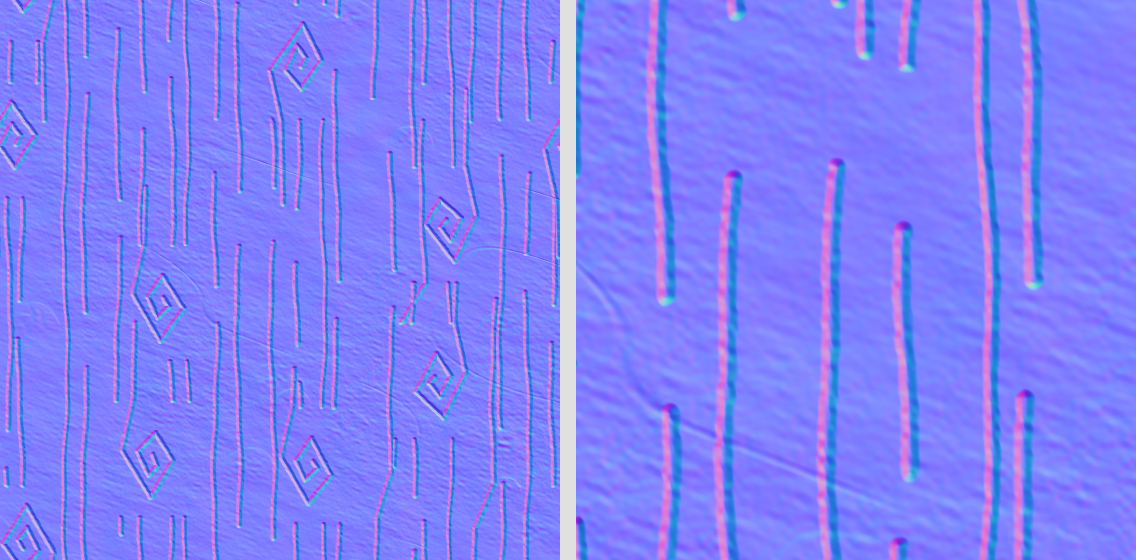
Left, the full canvas; right, a detail of the centre.
This texture map is drawn by a WebGL 2 fragment shader. Its source:

```glsl
#version 300 es
precision highp float;
// Normal map of a worn plaster wall carved with long grooves and angular spirals.

uniform vec2 u_resolution;
out vec4 fragColor;

const int COLUMNS = 22;
const int SPIRALS = 8;
const int SPIRAL_SIDES = 7;
const int SCUFFS = 18;
const float GROOVE_RADIUS = 0.006;
const float THIN_RADIUS = 0.005;
const float GROOVE_DEPTH = 0.0042;
const float EDGE_ROUGHNESS = 0.28;
const vec2 SPIRAL_SIZE = vec2(0.052, 0.078);
const vec2 SPIRAL_CLEARANCE = vec2(0.066, 0.105);
const float BEND_LENGTH = 0.08;
const float GRAIN_HEIGHT = 0.0008;
const float SCUFF_HEIGHT = 0.0022;
const float CRACK_DEPTH = 0.0006;
const float SAMPLE_STEP = 0.0009;
const float TAU = 6.28319;

float hash(vec2 p) {
    return fract(sin(dot(p, vec2(127.1, 311.7))) * 43758.5453);
}

float noise(vec2 p) {
    vec2 i = floor(p), f = fract(p);
    f = f * f * (3.0 - 2.0 * f);
    return mix(mix(hash(i), hash(i + vec2(1, 0)), f.x),
               mix(hash(i + vec2(0, 1)), hash(i + vec2(1, 1)), f.x), f.y);
}

// Shortest offset on a repeating unit tile
vec2 wrap(vec2 d) { return d - round(d); }

float segment(vec2 p, vec2 a, vec2 b) {
    vec2 ab = b - a;
    return length(p - a - ab * clamp(dot(p - a, ab) / dot(ab, ab), 0.0, 1.0));
}

vec2 spiralCenter(int j) {
    return fract(vec2(0.7549, 0.5698) * float(j) + vec2(0.27, 0.18));
}

// Upright strokes; distance is in units of the groove radius
float strokes(vec2 p) {
    float nearest = 9.0;
    for (int i = 0; i < COLUMNS; i++) {
        float k = float(i);
        bool full = i % 5 == 2;
        float t = fract(p.y + hash(vec2(k, 2)) + 0.05) - 0.05;
        float len = mix(0.3, 0.75, hash(vec2(k, 3)));
        float shift = !full && hash(vec2(k, 4)) > 0.55 ? 0.1 * (hash(vec2(k, 5)) - 0.5) : 0.0;
        float bend = clamp((t - 0.4 * len) / BEND_LENGTH, 0.0, 1.0);
        float base = (k + 0.5 + 0.6 * (hash(vec2(k, 1)) - 0.5)) / float(COLUMNS);
        float phase = TAU * hash(vec2(k, 6));
        float wobble = 0.004 * sin(2.0 * TAU * p.y + phase) + 0.0012 * sin(7.0 * TAU * p.y - phase);
        float dx = wrap(vec2(p.x - base - shift * bend - wobble, 0)).x;
        if (abs(dx) > 0.03) continue;
        if (bend > 0.0 && bend < 1.0) dx /= length(vec2(1.0, shift / BEND_LENGTH));

        float gap = min(max(-t, t - len), max(len + 0.07 - t, t - 0.9));
        if (full) gap = -1.0;
        for (int j = 0; j < SPIRALS; j++) {
            vec2 away = abs(wrap(vec2(base + 0.5 * shift, p.y) - spiralCenter(j)));
            if (away.x < SPIRAL_CLEARANCE.x) gap = max(gap, SPIRAL_CLEARANCE.y - away.y);
        }
        nearest = min(nearest, length(vec2(dx, max(gap, 0.0))) / (full ? THIN_RADIUS : GROOVE_RADIUS));
    }
    return nearest;
}

// Angular spirals, each with an elbow and an upright tail
float spirals(vec2 p) {
    float nearest = 9.0;
    for (int j = 0; j < SPIRALS; j++) {
        float k = float(j);
        vec2 q = wrap(p - spiralCenter(j));
        if (abs(q.x) > 0.09) continue;
        float side = hash(vec2(k, 11)) < 0.5 ? -1.0 : 1.0;
        float rise = hash(vec2(k, 12)) < 0.5 ? -1.0 : 1.0;
        vec2 corner = vec2(side, 0.2 * rise) * SPIRAL_SIZE;
        vec2 elbow = corner + vec2(-0.02 * side, 0.09 * rise);
        vec2 tail = elbow + vec2(0.003, rise * mix(0.05, 0.16, hash(vec2(k, 13))));
        nearest = min(nearest, min(segment(q, corner, elbow), segment(q, elbow, tail)));
        for (int s = 1; s <= SPIRAL_SIDES; s++) {
            float turn = float(s) * 1.5 + 0.45 * (hash(vec2(k, 20 + s)) - 0.5);
            float angle = (side > 0.0 ? 0.0 : 0.5 * TAU) - side * rise * turn;
            vec2 next = SPIRAL_SIZE * (1.0 - 0.125 * float(s)) * vec2(cos(angle), sin(angle));
            nearest = min(nearest, segment(q, corner, next));
            corner = next;
        }
    }
    return nearest / GROOVE_RADIUS;
}

// Shell-shaped scuffs with a raised upper rim and a rough inside
float scuffs(vec2 p) {
    float h = 0.0;
    for (int i = 0; i < SCUFFS; i++) {
        float k = float(i);
        vec2 q = wrap(p - vec2(hash(vec2(k, 31)), hash(vec2(k, 32))));
        q /= mix(0.025, 0.055, hash(vec2(k, 33))) * vec2(1.15, 1.0);
        float r = length(q) + 0.2 * (noise(p * 30.0) - 0.5);
        if (r > 1.3) continue;
        float upper = smoothstep(-0.5, 0.5, q.y);
        float rim = smoothstep(1.06, 0.94, r) * smoothstep(0.3, 0.95, r);
        float rough = smoothstep(1.0, 0.4, r) * noise(p * vec2(90.0, 150.0) + q.x);
        h += upper * (0.5 * rim * noise(p * 60.0) + 0.8 * rough);
    }
    return SCUFF_HEIGHT * h;
}

float surface(vec2 p) {
    // Carving
    float edge = min(strokes(p), spirals(p)) + EDGE_ROUGHNESS * (noise(p * 200.0) - 0.5);
    float h = -GROOVE_DEPTH * (1.0 - smoothstep(0.0, 1.0, edge));
    // Plaster grain, brushed along a diagonal
    vec2 brushed = mat2(0.94, 0.34, -0.34, 0.94) * p;
    float wear = 0.4 + noise(p * 6.0);
    h += GRAIN_HEIGHT * wear * (noise(brushed * vec2(70, 190)) + 0.5 * noise(p * 230.0));
    h += 0.003 * noise(p * 17.0) + 0.0012 * noise(brushed * vec2(25, 55));
    // Hairline cracks along noise contours
    float crack = abs(noise(brushed * vec2(4, 9) + 7.0) - 0.5);
    h -= CRACK_DEPTH * smoothstep(0.02, 0.0, crack) * smoothstep(0.45, 0.7, noise(p * 7.0 + 3.0));
    return h + scuffs(p);
}

void main() {
    vec2 p = gl_FragCoord.xy / u_resolution;
    vec2 e = vec2(SAMPLE_STEP, 0.0);
    vec2 slope = vec2(surface(p + e.xy) - surface(p - e.xy),
                      surface(p + e.yx) - surface(p - e.yx)) / (2.0 * SAMPLE_STEP);
    vec3 normal = normalize(vec3(-slope, 1.0));
    fragColor = vec4(0.5 + 0.5 * normal, 1.0);
}
```
